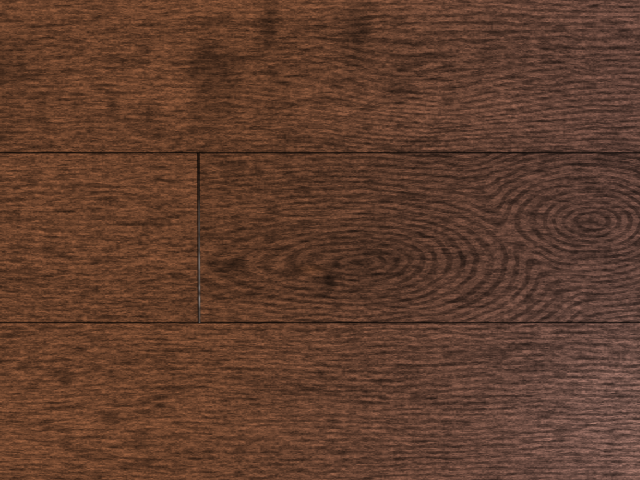
Reproduce this texture procedurally as a Shadertoy shader.

```glsl
// Dark stained oak floor: three rows of planks with grain, knots and a soft sheen.

float hash(vec2 p) {
    vec3 q = fract(vec3(p.xyx) * 0.1031);
    q += dot(q, q.yzx + 33.33);
    return fract((q.x + q.y) * q.z);
}

float noise(vec2 p) {
    vec2 i = floor(p), f = fract(p);
    f = f * f * (3.0 - 2.0 * f);
    return mix(mix(hash(i), hash(i + vec2(1, 0)), f.x),
               mix(hash(i + vec2(0, 1)), hash(i + vec2(1, 1)), f.x), f.y);
}

float fbm(vec2 p) {
    float sum = 0.0, amp = 0.5;
    for (int i = 0; i < 4; i++) {
        sum += amp * noise(p);
        p = p * 2.03 + 17.1;
        amp *= 0.5;
    }
    return sum / 0.9375;
}

// Soft spot, falling from one at its centre
float spot(vec2 p, vec2 centre, vec2 size) {
    vec2 d = (p - centre) / size;
    return exp(-dot(d, d));
}

// Oval distance, stretched differently to the left and right of the centre
float oval(vec2 p, vec2 centre, float leftScale, float rightScale) {
    vec2 d = p - centre;
    return length(vec2(d.x * (d.x < 0.0 ? leftScale : rightScale), d.y));
}

void mainImage(out vec4 fragColor, in vec2 fragCoord) {
    vec2 p = fragCoord / iResolution.y;
    float px = 1.0 / iResolution.y;
    float endX = 0.414 + 0.004 * (0.5 - p.y);

    // Plank layout: row 0 at the bottom, the middle row has a butt joint
    float row = step(0.328, p.y) + step(0.682, p.y);
    float middle = row == 1.0 ? 1.0 : 0.0;
    float right = middle * step(endX, p.x);
    float top = step(1.5, row);
    vec2 shift = vec2(7.3, 3.7) * (row + 3.0 * right);

    // Grain height: nearly level lines, or nested ovals in the figured board
    float wave = 0.03 * (fbm(p * vec2(2.5, 5.0) + shift) - 0.5);
    float ripple = 0.010 * (fbm(p * vec2(16.0, 30.0) + shift) - 0.5);
    float height = p.y + wave + 0.06 * top * spot(p, vec2(0.9, 0.80), vec2(0.25, 0.10));
    float large = oval(p, vec2(0.76, 0.455), 0.22, 0.45);
    float small = oval(p, vec2(1.24, 0.54), 0.5, 0.6) + 0.05;
    float blend = clamp(0.5 + (small - large) / 0.06, 0.0, 1.0);
    float ovals = mix(small, large, blend) - 0.015 * blend * (1.0 - blend);
    height = mix(height, ovals + 0.5 * wave, right) + ripple;

    // Growth rings, broken up by short level fibres and pores
    vec2 along = vec2(p.x, p.y + wave) + shift;
    float figure = mix(0.45, 0.85, smoothstep(0.4, 0.95, p.x)) + 0.2 * right;
    float rings = 0.5 + 0.5 * sin(height * 490.0 + 4.0 * noise(vec2(p.x * 6.0, height * 30.0)));
    rings = smoothstep(0.3, 0.9, rings) * (0.3 + 0.9 * noise(along * vec2(50.0, 170.0)));
    float fibre = noise(along * vec2(42.0, 210.0)) - 0.5;
    float fine = noise(along * vec2(130.0, 384.0) + 40.0) - 0.5;
    float grit = hash(floor(p * vec2(260.0, 384.0))) - 0.5;
    float pores = smoothstep(0.6, 0.85, noise(along * vec2(30.0, 190.0) + 90.0));
    float bands = fbm(vec2(p.x * 1.6, p.y * 18.0 + 8.0 * wave) + shift) - 0.5;

    // Base stain turns from warm brown to a cool, hazy brown at the right
    float cool = smoothstep(0.35, 1.35, p.x + 0.2 * (0.5 - p.y));
    vec3 col = mix(vec3(0.432, 0.272, 0.180), vec3(0.405, 0.282, 0.240), cool);
    col *= 1.0 - 0.09 * right;
    col += vec3(0.10, 0.09, 0.09) * spot(p, vec2(1.38, 0.14), vec2(0.30, 0.24));
    col *= 1.0 + 0.22 * bands + 0.30 * fibre + 0.38 * fine + 0.20 * grit;
    col *= 1.0 - 0.33 * figure * rings;
    col *= 1.0 - 0.22 * pores;

    // Smoky stains across the top board
    float smoke = smoothstep(0.45, 0.75, fbm(p * vec2(9.0, 5.0) + 4.0));
    float stain = 0.36 * smoke * spot(p, vec2(0.27, 0.88), vec2(0.34, 0.15));
    stain += 0.30 * spot(p, vec2(0.56, 0.95), vec2(0.018, 0.07));
    stain += 0.27 * spot(p, vec2(0.745, 0.93), vec2(0.028, 0.07));
    stain += 0.28 * spot(p, vec2(0.83, 0.81), vec2(0.03, 0.025));
    for (int i = 0; i < 4; i++) {
        float k = float(i);
        vec2 streak = vec2(0.085 + 0.075 * k, 0.77 + 0.03 * hash(vec2(k, 5.0)));
        stain += 0.18 * spot(p, streak, vec2(0.010, 0.03));
    }
    stain *= top;

    // Knots and dark flecks in the figured board
    float knots = 0.40 * spot(p, vec2(0.685, 0.415), vec2(0.014, 0.02));
    knots += 0.22 * spot(p, vec2(0.485, 0.445), vec2(0.022, 0.02));
    knots += 0.22 * spot(p, vec2(0.615, 0.445), vec2(0.02, 0.015));
    knots += 0.16 * spot(p, vec2(1.24, 0.54), vec2(0.035, 0.02));
    knots += 0.15 * spot(p, vec2(0.78, 0.46), vec2(0.11, 0.07));
    stain += right * knots;
    col *= 1.0 - clamp(stain * (0.6 + 0.8 * noise(p * vec2(60.0, 120.0))), 0.0, 0.8);
    col += right * vec3(0.08, 0.045, 0.02) * spot(p, vec2(0.648, 0.438), vec2(0.025, 0.012));

    // Long seams, and the butt joint with its worn pale bevel
    float seam = min(abs(p.y - 0.328), abs(p.y - 0.682));
    col *= 1.0 - 0.65 * (1.0 - smoothstep(0.0005, 0.0008 + px, seam));
    float joint = p.x - endX;
    col *= 1.0 - 0.65 * middle * (1.0 - smoothstep(0.0015, 0.002 + px, abs(joint)));
    float wear = 0.4 + 0.6 * noise(vec2(3.0, p.y * 90.0));
    wear *= 1.0 - smoothstep(0.42, 0.68, p.y);
    float bevel = 1.0 - smoothstep(0.0005, 0.001 + px, abs(joint - 0.001));
    col = mix(col, vec3(0.52, 0.48, 0.46), middle * bevel * wear);

    fragColor = vec4(clamp(col, 0.0, 1.0), 1.0);
}
```
